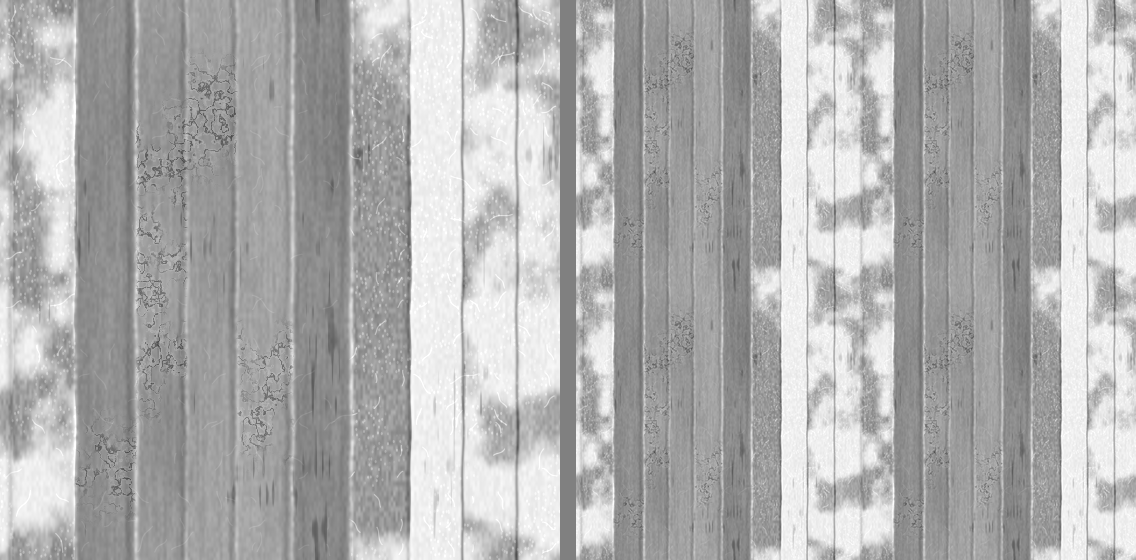
Left: one tile. Right: repeated 2 by 2.
Write a WebGL 2 fragment shader that draws this texture.

```glsl
#version 300 es
precision highp float;
// Ten weathered grey vertical boards with whitewash, crackled paint and worn seams.
uniform vec2 u_resolution;
out vec4 fragColor;

const int BOARDS = 10;
const float FIRST_SEAM = 0.0234;
const float WHITEWASH = 0.935;
// Left edge of each board, measured from the first seam
const float SEAM[11] = float[11](0.0, 0.112, 0.220, 0.310, 0.400, 0.500, 0.604, 0.711, 0.803, 0.900, 1.0);
// Per board: tone, whitewash amount, crackle centre, crackle half height
const vec4 BOARD[10] = vec4[10](
  vec4(0.60, 0.40, 0.0, 0.0), vec4(0.535, 0.0, 0.17, 0.07),
  vec4(0.59, 0.0, 0.54, 0.27), vec4(0.61, 0.0, 0.79, 0.09),
  vec4(0.635, 0.0, 0.30, 0.11), vec4(0.525, 0.0, 0.0, 0.0),
  vec4(0.575, 0.33, 0.0, 0.0), vec4(0.86, 0.88, 0.0, 0.0),
  vec4(0.63, 0.58, 0.0, 0.0), vec4(0.63, 0.60, 0.0, 0.0));
// Per seam: light ridge, dark groove, groove width
const vec3 EDGE[10] = vec3[10](
  vec3(0.04, 0.16, 0.006), vec3(0.13, 0.05, 0.007), vec3(0.17, 0.08, 0.006),
  vec3(0.09, 0.09, 0.007), vec3(0.09, 0.09, 0.006), vec3(0.14, 0.08, 0.005),
  vec3(0.20, 0.04, 0.006), vec3(0.05, 0.16, 0.004), vec3(0.0, 0.34, 0.0026),
  vec3(0.0, 0.30, 0.0030));

vec2 hash2(vec2 cell, float seed) {
  uvec3 h = uvec3(ivec3(vec3(cell, seed))) * uvec3(1597u, 3571u, 7919u);
  uint n = (h.x ^ (h.y << 7) ^ (h.z << 13)) * 747796u + h.x * 31u + h.y;
  n = (n ^ (n >> 15)) * 739397u;
  n = (n ^ (n >> 13)) * 961748u;
  n ^= n >> 16;
  return vec2(n & 65535u, n >> 16) / 65535.0;
}

// Value noise that wraps after "period" cells
float noise(vec2 uv, vec2 period, float seed) {
  vec2 p = uv * period, c = floor(p), f = fract(p);
  f = f * f * (3.0 - 2.0 * f);
  vec2 a = mod(c, period), b = mod(c + 1.0, period);
  return mix(mix(hash2(a, seed).x, hash2(vec2(b.x, a.y), seed).x, f.x),
             mix(hash2(vec2(a.x, b.y), seed).x, hash2(b, seed).x, f.x), f.y);
}

float layered(vec2 uv, vec2 period, float seed) {
  float sum = 0.0, amp = 0.54;
  for (int i = 0; i < 4; i++) {
    sum += amp * noise(uv, period, seed + float(i));
    period *= 2.0;
    amp *= 0.5;
  }
  return sum;
}

// Distance to the nearest scattered point, wrapping
float cellular(vec2 uv, vec2 period, float seed) {
  vec2 p = uv * period, c = floor(p);
  float nearest = 2.0;
  for (int k = 0; k < 9; k++) {
    vec2 n = c + vec2(k % 3, k / 3) - 1.0;
    nearest = min(nearest, distance(p, n + hash2(mod(n, period), seed)));
  }
  return nearest;
}

float wrapped(float d) { return fract(d + 0.5) - 0.5; }
float bell(float d, float width) { return exp(-d * d / (width * width)); }

// One short stroke in some of the cells
float scratches(vec2 uv, float count, float seed) {
  vec2 p = uv * count, c = mod(floor(p), count);
  vec2 r = hash2(c, seed), s = hash2(c, seed + 1.0);
  vec2 q = fract(p) - 0.5 - 0.2 * (s - 0.5);
  float angle = 0.3 + 2.4 * r.y, reach = 0.12 + 0.24 * s.x;
  vec2 dir = vec2(cos(angle), sin(angle));
  q += vec2(-dir.y, dir.x) * 0.04 * sin(9.0 * dot(q, dir) + 6.0 * s.y);
  float d = length(q - dir * clamp(dot(q, dir), -reach, reach));
  return step(r.x, 0.4) * (1.0 - smoothstep(0.0, 0.0022 * count, d));
}

void main() {
  vec2 uv = gl_FragCoord.xy / u_resolution;
  float turn = 6.2831853 * uv.y;
  float x = uv.x - FIRST_SEAM + 0.0008 * (sin(3.0 * turn) + sin(7.0 * turn + 1.0));

  // Boards and seams, softly joined
  float wear = noise(uv, vec2(60.0, 110.0), 3.0) * (0.5 + noise(uv, vec2(10.0, 9.0), 4.0));
  float tone = 0.0, wash = 0.0, crackle = 0.0, seam = 0.0;
  for (int i = 0; i < BOARDS; i++) {
    vec4 board = BOARD[i];
    vec3 edge = EDGE[i];
    float mid = 0.5 * (SEAM[i] + SEAM[i + 1]), halfWidth = 0.5 * (SEAM[i + 1] - SEAM[i]);
    float inside = 1.0 - smoothstep(-0.003, 0.003, abs(wrapped(x - mid)) - halfWidth);
    float rise = abs(wrapped(uv.y - board.z));
    tone += inside * board.x;
    wash += inside * board.y;
    crackle += inside * step(0.01, board.w) * (1.0 - smoothstep(board.w - 0.05, board.w + 0.05, rise));
    float d = wrapped(x - SEAM[i]);
    seam += edge.x * (0.55 + wear) * bell(d, 0.0042);
    seam -= edge.y * bell(d + 2.0 * edge.x * 0.04, edge.z);
  }

  // Cloudy whitewash
  float cloud = layered(uv, vec2(9.0, 8.0), 11.0);
  float limit = mix(0.88, 0.12, wash);
  float white = smoothstep(limit - 0.13, limit + 0.13, cloud) * smoothstep(0.05, 0.3, wash);
  float shade = tone + 0.09 * (noise(uv, vec2(10.0, 4.0), 21.0) - 0.5);
  shade = mix(shade, WHITEWASH, white);

  // Upright grain and fine pitting
  float bare = 1.0 - 0.6 * white;
  float rough = smoothstep(0.1, 0.35, wash);
  float streak = noise(uv, vec2(190.0, 14.0), 31.0) - 0.5;
  float pits = noise(uv, vec2(240.0, 110.0), 32.0) - 0.5;
  shade += bare * (0.055 * streak + (0.055 + 0.09 * rough) * pits);
  float split = noise(uv, vec2(170.0, 18.0), 33.0) * noise(uv, vec2(14.0, 7.0), 34.0);
  shade -= 0.14 * smoothstep(0.62, 0.82, split);

  // Pale specks and strokes on the rough boards
  float speck = 1.0 - smoothstep(0.08, 0.28, cellular(uv, vec2(100.0, 70.0), 41.0));
  shade += bare * rough * 0.13 * speck * smoothstep(0.35, 0.6, noise(uv, vec2(24.0, 20.0), 42.0));
  shade += bare * (0.05 + 0.13 * rough) * (scratches(uv, 14.0, 51.0) + scratches(uv, 23.0, 55.0));

  // Worm-like cracked paint with pale rims
  float worm = abs(layered(uv, vec2(75.0, 65.0), 61.0) - 0.5);
  float patches = smoothstep(0.36, 0.58, layered(uv, vec2(22.0, 17.0), 66.0));
  float line = 1.0 - smoothstep(0.01, 0.06, worm);
  float rim = bell(worm - 0.1, 0.04);
  shade += crackle * patches * (0.07 * rim - 0.19 * line);

  fragColor = vec4(vec3(clamp(shade + seam, 0.0, 1.0)), 1.0);
}
```
